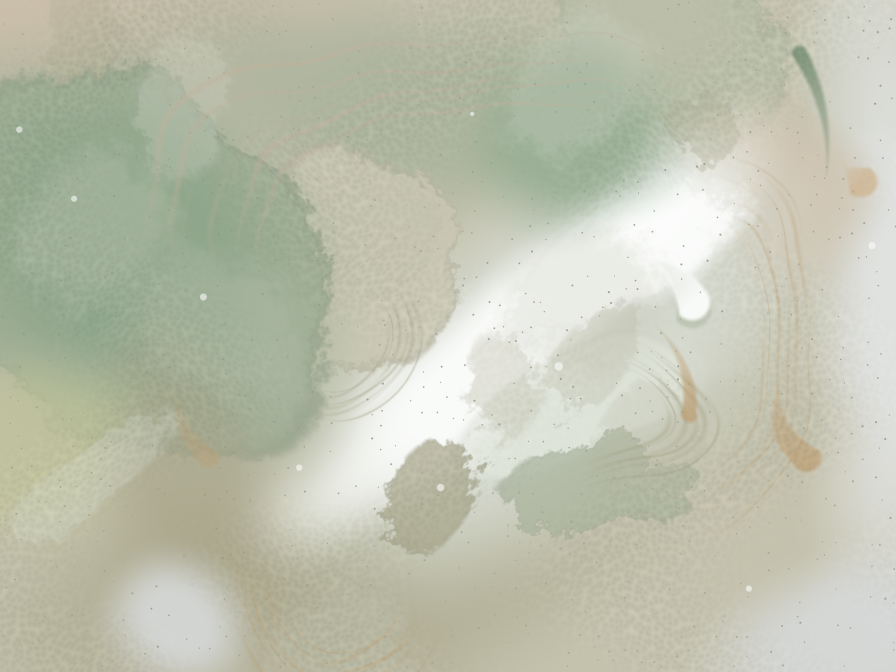
Give the GLSL for this background, as a WebGL 2 fragment shader.

```glsl
#version 300 es
precision highp float;
// Abstract watercolour: layered sage, sand and white washes with ragged rims,
// fine arcs, tapered brush dabs and speckles. Washes are ellipses bent by
// layered sines; cellular noise frays their edges and grains the pigment.
uniform vec2 u_resolution;
out vec4 fragColor;

const vec3 SAND = vec3(0.77, 0.76, 0.68);
const vec3 BLUSH = vec3(0.81, 0.74, 0.66);
const vec3 SAGE = vec3(0.66, 0.70, 0.61);
const vec3 GREEN = vec3(0.55, 0.645, 0.54);
const vec3 OLIVE = vec3(0.65, 0.64, 0.53);
const vec3 LIME = vec3(0.75, 0.76, 0.60);
const vec3 MIST = vec3(0.84, 0.86, 0.82);
const vec3 PEARL = vec3(0.84, 0.85, 0.85);
const vec3 WHITE = vec3(0.985, 0.99, 0.985);
const vec3 OCHRE = vec3(0.74, 0.62, 0.45);

vec2 hash2(vec2 p) {
  return fract(sin(vec2(dot(p, vec2(127.1, 311.7)), dot(p, vec2(269.5, 183.3)))) * 43758.5);
}

// Distance to the nearest jittered cell point
float cellular(vec2 p) {
  vec2 cell = floor(p), f = fract(p);
  float nearest = 2.0;
  for (int i = 0; i < 9; i++) {
    vec2 o = vec2(i % 3, i / 3) - 1.0;
    nearest = min(nearest, length(o + hash2(cell + o) - f));
  }
  return nearest;
}

// Layered sines that bend the plane into fluid folds
vec2 flow(vec2 p) {
  float freq = 6.0;
  for (int i = 0; i < 4; i++) {
    p += 0.13 / freq * sin(freq * p.yx + vec2(1.3, 4.1) * float(i + 1));
    freq *= 1.8;
  }
  return p;
}

// Rotated ellipse of paint; crisp washes gather pigment at the rim
void wash(inout vec3 col, vec2 p, vec4 box, float angle, float soft, vec3 paint, float alpha) {
  vec2 axis = vec2(cos(angle), sin(angle)), o = p - box.xy;
  float d = length(vec2(dot(o, axis), dot(o, vec2(-axis.y, axis.x))) / box.zw) - 1.0;
  float crisp = 1.0 - smoothstep(0.05, 0.3, soft);
  float cover = 1.0 - smoothstep(-soft, soft, d);
  col = mix(col, paint, cover * alpha);
  col *= 1.0 - 0.1 * crisp * cover * alpha * exp(-d * d * 300.0);
}

// Family of thin broken arcs, strongest toward one direction
void arcs(inout vec3 col, vec2 p, vec4 box, vec2 toward, vec3 ink, float alpha) {
  vec2 o = (p - box.xy) / box.zw;
  float r = length(o), scale = min(box.z, box.w);
  float facing = smoothstep(0.1, 0.8, dot(o / max(r, 0.001), normalize(toward)));
  for (int i = 0; i < 9; i++) {
    float k = float(i);
    float ring = 0.75 + 0.06 * k + 0.06 * sin(k * 2.7 + o.x * 2.0);
    float d = abs(r - ring) * scale / (0.001 + 0.002 * fract(k * 0.62));
    float broken = 0.5 + 0.5 * sin(k * 4.0 + (o.x - o.y) * 3.0);
    col = mix(col, ink, alpha * facing * broken * exp(-d * d));
  }
}

// Bent brush dab swelling from a thin tail to a round head
void dab(inout vec3 col, vec2 p, vec2 tail, vec2 head, float bend, float width, vec3 paint, float alpha) {
  vec2 axis = head - tail, o = p - tail;
  float len = length(axis);
  axis /= len;
  float along = dot(o, axis), t = clamp(along / len, 0.0, 1.0);
  float side = dot(o, vec2(-axis.y, axis.x)) - bend * 4.0 * t * (1.0 - t);
  float d = length(vec2(along - t * len, side)) - width * mix(0.1, 1.0, t);
  col = mix(col, paint, alpha * (1.0 - smoothstep(-0.006, 0.003, d)) * mix(0.3, 1.0, t));
}

// One dot in a share of the grid cells
float dots(vec2 p, float cells, float radius, float share) {
  vec2 id = floor(p * cells), rnd = hash2(id + 7.0);
  vec2 spot = (id + 0.1 + 0.8 * hash2(id)) / cells;
  float aa = 0.7 / u_resolution.y, r = radius * (0.5 + 0.6 * rnd.y);
  return step(rnd.x, share) * (1.0 - smoothstep(r - aa, r + aa, length(p - spot)));
}

void main() {
  vec2 p = gl_FragCoord.xy / u_resolution.y, q = flow(p);
  float fray = cellular(q * 9.0) + 0.7 * cellular(q * 23.0) + 0.5 * cellular(q * 60.0) + 0.3 * cellular(q * 140.0) - 1.2;
  vec2 torn = q + 0.035 * fray;
  vec3 col = SAND;
  // Broad soft ground
  wash(col, q, vec4(0.15, 0.98, 0.40, 0.16), 0.0, 0.6, BLUSH, 0.6);
  wash(col, q, vec4(0.62, 0.86, 0.36, 0.13), -0.1, 0.6, SAGE, 0.8);
  wash(col, torn, vec4(1.01, 0.92, 0.17, 0.15), -0.5, 0.05, SAGE + 0.04, 0.6);
  wash(col, q, vec4(0.45, 0.12, 0.38, 0.16), 0.2, 0.7, OLIVE, 0.7);
  wash(col, q, vec4(1.33, 0.58, 0.10, 0.45), 0.0, 0.7, PEARL + 0.05, 0.9);
  wash(col, q, vec4(1.28, 0.03, 0.18, 0.10), 0.2, 0.6, PEARL, 0.9);
  wash(col, q, vec4(1.14, 0.70, 0.10, 0.12), 0.4, 0.6, BLUSH, 0.8);

  // Pale centre, white diagonal and its fold
  wash(col, q, vec4(0.82, 0.48, 0.38, 0.22), 0.6, 0.5, MIST, 0.95);
  wash(col, q, vec4(0.76, 0.51, 0.37, 0.09), 0.69, 0.5, WHITE, 0.95);
  wash(col, torn, vec4(0.91, 0.61, 0.17, 0.09), 0.5, 0.2, WHITE, 0.95);
  wash(col, q, vec4(0.85, 0.39, 0.19, 0.08), 0.3, 0.15, MIST + 0.05, 0.7);

  // Sand and green masses with torn borders
  wash(col, torn, vec4(0.52, 0.64, 0.13, 0.18), 0.4, 0.04, SAND + 0.02, 0.8);
  wash(col, q, vec4(0.84, 0.79, 0.13, 0.12), 0.3, 0.5, GREEN + 0.03, 0.85);
  wash(col, torn, vec4(0.18, 0.59, 0.34, 0.25), -0.7, 0.04, SAGE, 0.9);
  wash(col, q, vec4(0.17, 0.61, 0.28, 0.21), -0.7, 0.6, GREEN, 0.9);
  wash(col, q, vec4(0.05, 0.32, 0.14, 0.12), 0.0, 0.6, LIME, 0.75);
  wash(col, q, vec4(0.27, 0.28, 0.10, 0.17), 0.2, 0.6, OLIVE, 0.6);
  wash(col, q, vec4(0.28, 0.05, 0.09, 0.08), 0.0, 0.6, PEARL, 0.9);
  wash(col, torn, vec4(0.88, 0.26, 0.15, 0.06), -0.1, 0.08, SAGE, 0.7);
  wash(col, torn, vec4(0.64, 0.29, 0.07, 0.09), -0.5, 0.08, OLIVE, 0.7);

  // Scattered translucent blots
  for (int i = 0; i < 16; i++) {
    vec2 a = hash2(vec2(i, 3)), b = hash2(vec2(i, 8));
    vec4 box = vec4(a * vec2(1.33, 1.0), 0.04 + 0.1 * b);
    wash(col, torn, box, a.x * 6.0, 0.06 + 0.3 * b.y, mix(OLIVE, MIST, b.x), 0.3);
  }
  // Fine flowing arcs
  arcs(col, q, vec4(0.72, 0.66, 0.42, 0.24), vec2(-0.6, 1.0), BLUSH - 0.05, 0.45);
  arcs(col, q, vec4(0.52, 0.18, 0.14, 0.17), vec2(-0.2, -1.0), OCHRE, 0.4);
  arcs(col, q, vec4(1.02, 0.48, 0.15, 0.24), vec2(1.0, 0.0), OCHRE, 0.3);
  arcs(col, q, vec4(0.86, 0.37, 0.16, 0.09), vec2(1.0, -0.3), OLIVE, 0.45);
  arcs(col, q, vec4(0.49, 0.52, 0.11, 0.10), vec2(1.0, -0.6), OLIVE, 0.4);

  // Brush dabs
  dab(col, q, vec2(0.97, 0.50), vec2(1.01, 0.38), 0.025, 0.014, OCHRE, 0.75);
  dab(col, p, vec2(1.16, 0.43), vec2(1.20, 0.32), -0.02, 0.024, OCHRE, 0.7);
  dab(col, p, vec2(1.23, 0.74), vec2(1.19, 0.92), -0.015, 0.013, GREEN - 0.1, 0.8);
  dab(col, q, vec2(1.23, 0.73), vec2(1.25, 0.71), 0.0, 0.026, OCHRE + 0.06, 0.6);
  dab(col, p, vec2(0.26, 0.43), vec2(0.31, 0.32), -0.015, 0.017, OCHRE, 0.4);
  dab(col, p, vec2(0.98, 0.61), vec2(1.03, 0.54), 0.012, 0.03, SAGE, 0.5);
  dab(col, p, vec2(0.96, 0.62), vec2(1.03, 0.55), 0.012, 0.028, WHITE, 0.95);

  // Pigment grain in patches, dark speckles and pale droplets
  float patches = 0.5 + 0.5 * sin(q.x * 13.0 + 2.0 * sin(q.y * 11.0));
  col *= 1.0 + 0.09 * (cellular(q * 110.0) - 0.5) * patches * smoothstep(0.97, 0.75, col.g);
  col = mix(col, OLIVE * 0.6, mix(0.2, 0.55, smoothstep(0.7, 0.9, col.g)) * dots(p, 50.0, 0.0014, 0.3));
  col = mix(col, WHITE, 0.6 * dots(p, 14.0, 0.006, 0.04));
  fragColor = vec4(clamp(col, 0.0, 1.0), 1.0);
}
```
